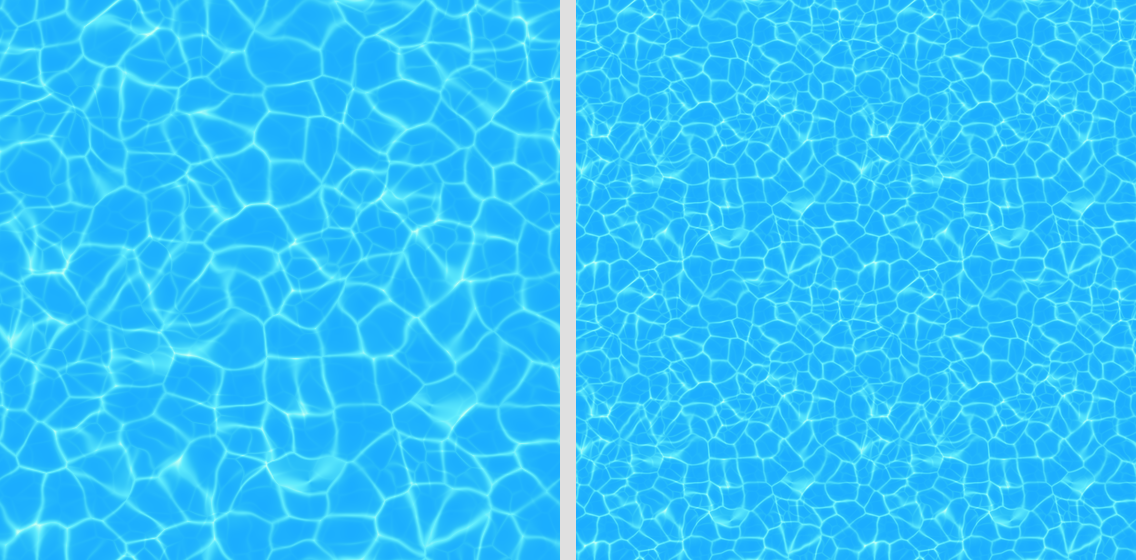
Left: one tile. Right: repeated 2 by 2.
A WebGL 1 fragment shader for this texture:

```glsl
precision highp float;

uniform vec2 u_resolution;

const vec3 DEEP_BLUE = vec3(0.105, 0.68, 0.995);
const vec3 POOL_BLUE = vec3(0.16, 0.745, 0.975);
const vec3 LIT_BLUE = vec3(0.26, 0.83, 0.98);
const vec3 CYAN = vec3(0.37, 0.92, 0.99);
const vec3 GLINT = vec3(0.74, 1.0, 0.96);

vec2 hash2(vec2 p, float seed) {
  vec3 q = fract(vec3(p.xyx + seed) * vec3(0.1031, 0.1030, 0.0973));
  q += dot(q, q.yzx + 33.33);
  return fract((q.xx + q.yz) * q.zy);
}

// Two channels of value noise that wrap after `period` lattice steps
vec2 wrapNoise(vec2 uv, vec2 period, float seed) {
  vec2 p = uv * period;
  vec2 cell = floor(p);
  vec2 f = fract(p);
  f = f * f * (3.0 - 2.0 * f);
  vec2 a = hash2(mod(cell, period), seed);
  vec2 b = hash2(mod(cell + vec2(1.0, 0.0), period), seed);
  vec2 c = hash2(mod(cell + vec2(0.0, 1.0), period), seed);
  vec2 d = hash2(mod(cell + vec2(1.0, 1.0), period), seed);
  return mix(mix(a, b, f.x), mix(c, d, f.x), f.y);
}

// Distances to the three nearest scattered points, wrapping after `period`
vec3 nearestThree(vec2 uv, vec2 period, float seed) {
  vec2 p = uv * period;
  vec2 cell = floor(p);
  vec3 near = vec3(8.0);
  for (int y = -2; y <= 2; y++) {
    for (int x = -2; x <= 2; x++) {
      vec2 site = cell + vec2(float(x), float(y));
      float d = length(site + hash2(mod(site, period), seed) - p);
      if (d < near.x) near = vec3(d, near.xy);
      else if (d < near.y) near = vec3(near.x, d, near.y);
      else near.z = min(near.z, d);
    }
  }
  return near;
}

// Bright filament with a soft halo along a cell border
float filament(float gap, float width) {
  float core = exp(-gap * gap / (width * width));
  float halo = exp(-gap / (2.0 * width));
  return 0.6 * core + 0.4 * halo;
}

vec3 waterColor(float light) {
  vec3 c = mix(DEEP_BLUE, POOL_BLUE, clamp(light / 0.25, 0.0, 1.0));
  c = mix(c, LIT_BLUE, clamp((light - 0.25) / 0.3, 0.0, 1.0));
  c = mix(c, CYAN, clamp((light - 0.55) / 0.35, 0.0, 1.0));
  return mix(c, GLINT, clamp((light - 0.9) / 0.5, 0.0, 1.0));
}

void main() {
  vec2 uv = gl_FragCoord.xy / u_resolution;

  // Ripples bend the cells and vary their size
  vec2 swell = wrapNoise(uv, vec2(9.0), 3.0) - 0.5;
  vec2 wobble = wrapNoise(uv, vec2(31.0), 17.0) - 0.5;
  vec2 bent = uv + 0.042 * swell + 0.010 * wobble;

  // Main caustic web, with light gathering where filaments meet
  vec3 web = nearestThree(bent, vec2(13.0, 14.0), 5.0);
  vec2 power = wrapNoise(uv, vec2(19.0), 41.0);
  float width = mix(0.07, 0.13, power.y);
  float light = filament(web.y - web.x, width) * mix(0.42, 1.0, power.x);
  float knot = exp(-(web.z - web.x) / 0.11);
  light += knot * mix(0.05, 0.85, power.y * power.y);

  // Finer, fainter web in patches
  vec3 fine = nearestThree(bent + 0.008 * wobble.yx, vec2(22.0, 24.0), 67.0);
  float patches = smoothstep(0.3, 0.8, wrapNoise(uv, vec2(11.0), 83.0).x);
  light += filament(fine.y - fine.x, 0.11) * mix(0.08, 0.36, patches);

  // Quiet mottling inside the cells
  light += 0.08 * (wrapNoise(uv, vec2(43.0), 97.0).x - 0.5);

  gl_FragColor = vec4(waterColor(light), 1.0);
}
```
